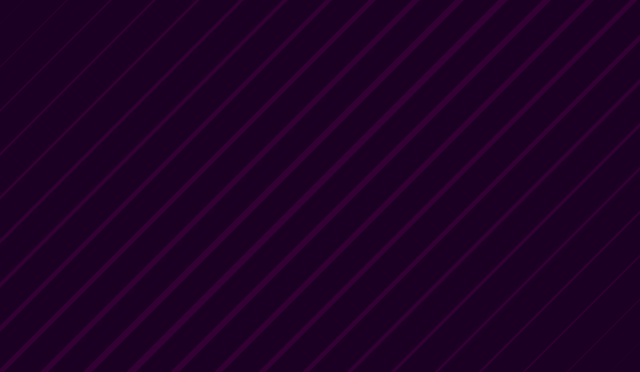
This pattern is drawn by a WebGL 1 fragment shader. Its source:

```glsl
precision highp float;
// Diagonal plum stripes on dark violet, widest in the middle and tapering to hairlines at two corners.

uniform vec2 u_resolution;

// Lengths are in canvas heights, measured horizontally across the stripes.
#define SPACING 0.1172
#define MAX_WIDTH 0.0253
#define CENTER_SHIFT -0.0075
#define TAPER_STRIPES 11.3
#define GROUND_COLOR vec3(0.110, 0.0, 0.137)
#define STRIPE_COLOR vec3(0.200, 0.0, 0.200)

// Fraction of a pixel covered by a band; stays correct for bands thinner than a pixel.
float bandCoverage(float offset, float width, float pixel) {
    float nearEdge = clamp((offset + 0.5 * width) / pixel + 0.5, 0.0, 1.0);
    float farEdge = clamp((offset - 0.5 * width) / pixel + 0.5, 0.0, 1.0);
    return nearEdge - farEdge;
}

void main() {
    vec2 p = (gl_FragCoord.xy - 0.5 * u_resolution) / u_resolution.y;
    float pixel = 1.4142 / u_resolution.y;

    // Position across the 45 degree stripes, and the nearest stripe's index
    float across = p.x - p.y - CENTER_SHIFT;
    float stripe = floor(across / SPACING + 0.5);
    float offset = across - stripe * SPACING;

    // Each stripe has one width, falling off linearly from the central one
    float width = MAX_WIDTH * max(1.0 - abs(stripe) / TAPER_STRIPES, 0.0);

    float coverage = bandCoverage(offset, width, pixel);
    gl_FragColor = vec4(mix(GROUND_COLOR, STRIPE_COLOR, coverage), 1.0);
}
```
